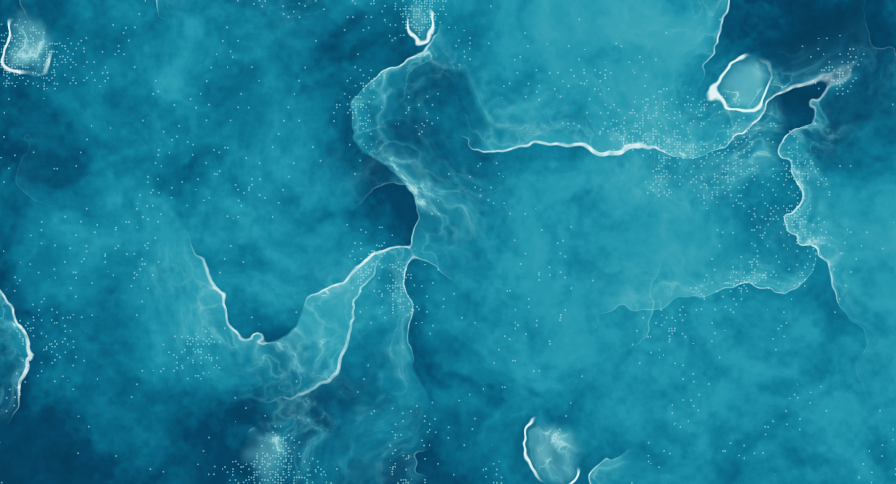
Reproduce this texture procedurally as a Shadertoy shader.

```glsl
const vec3 DEEP  = vec3(0.02, 0.28, 0.41);
const vec3 DARK  = vec3(0.03, 0.39, 0.51);
const vec3 MID   = vec3(0.06, 0.49, 0.60);
const vec3 LIGHT = vec3(0.13, 0.59, 0.68);
const vec3 VEIL  = vec3(0.45, 0.76, 0.80);
const vec3 FOAM  = vec3(0.92, 0.97, 0.97);

const float TONE_SCALE = 2.3;      // cells per canvas height
const float TONE_CONTRAST = 8.2;
const float VEIN_SCALE = 2.0;
const float VEIN_WIDTH = 0.0055;
const float VEIL_REACH = 0.065;
const float WARP_AMOUNT = 0.22;
const float GRAIN_CELL = 0.0055;
const float PATCH_RADIUS = 0.055;
const int VEIN_LAYERS = 3;
const int PATCHES = 5;

float hash(vec2 p) {
    return fract(sin(dot(p, vec2(127.1, 311.7))) * 43758.55);
}

float noise(vec2 p) {
    vec2 i = floor(p), f = fract(p);
    f = f * f * f * (f * (f * 6.0 - 15.0) + 10.0);
    return mix(mix(hash(i), hash(i + vec2(1, 0)), f.x),
               mix(hash(i + vec2(0, 1)), hash(i + vec2(1, 1)), f.x), f.y);
}

float fbm(vec2 p) {
    float sum = 0.0, amp = 0.516;
    for (int i = 0; i < 5; i++) {
        sum += amp * noise(p);
        p = mat2(1.6, 1.2, -1.2, 1.6) * p + 7.3;
        amp *= 0.5;
    }
    return sum;
}

vec2 warp(vec2 p) {
    vec2 offset = vec2(fbm(p * 4.0 + 3.1), fbm(p * 4.0 + 41.7)) - 0.5;
    return p + WARP_AMOUNT * offset;
}

float veinField(vec2 q, float seed) {
    vec2 s = q * VEIN_SCALE + seed;
    return noise(s) + 0.3 * noise(s * 2.3 + 11.0) - 0.65;
}

// Ridged noise: thin bright threads on a dark ground
float lace(vec2 p) {
    float r = clamp(1.0 - 7.0 * abs(fbm(p) - 0.5), 0.0, 1.0);
    return r * r;
}

vec3 water(float t) {
    vec3 c = mix(DEEP * 0.85, DEEP, clamp(t + 1.0, 0.0, 1.0));
    c = mix(c, DARK, clamp(t, 0.0, 1.0));
    c = mix(c, MID, clamp(t - 1.0, 0.0, 1.0));
    c = mix(c, LIGHT, clamp(t - 2.0, 0.0, 1.0));
    return mix(c, VEIL, 0.25 * clamp(t - 3.0, 0.0, 1.0));
}

// Scattered round grains, about one per cell
float grains(vec2 p, float density, float px) {
    vec2 g = p / GRAIN_CELL, id = floor(g);
    vec2 centre = 0.3 + 0.4 * vec2(hash(id + 5.0), hash(id + 17.0));
    float d = length(fract(g) - centre) * GRAIN_CELL;
    float dot_ = 1.0 - smoothstep(0.0006, 0.0012 + px, d);
    return dot_ * step(hash(id), density);
}

void mainImage(out vec4 fragColor, in vec2 fragCoord) {
    float px = 1.0 / iResolution.y;
    vec2 p = fragCoord * px;
    vec2 uv = fragCoord / iResolution.xy;
    float aspect = iResolution.x * px;

    const float EPS = 0.003;
    vec2 q = warp(p);
    vec2 qx = warp(p + vec2(EPS, 0.0));
    vec2 qy = warp(p + vec2(0.0, EPS));

    // Water depth, brighter to the upper right
    float tone = 1.85 + TONE_CONTRAST * (fbm(q * TONE_SCALE + 23.0) - 0.5);
    tone += 0.7 * (uv.x - 0.5) + 0.5 * (uv.y - 0.5);
    tone += 1.6 * (fbm(q * 22.0) - 0.5) + 0.9 * (fbm(p * 70.0) - 0.5);

    float threads = lace(q * 9.0 + 2.0);
    float fineThreads = lace(q * 22.0 + 60.0);
    float crumbs = noise(p * 95.0);
    float veil = 0.0, line = 0.0, spray = 0.0;

    // Veins: contour lines with a veil trailing off on one side
    for (int i = 0; i < VEIN_LAYERS; i++) {
        float seed = 13.7 * float(i) + 4.0;
        float f = veinField(q, seed);
        vec2 grad = vec2(veinField(qx, seed), veinField(qy, seed)) - f;
        float d = f / max(length(grad) / EPS, 0.5);
        float shown = smoothstep(0.48, 0.72, noise(p * 2.7 + seed * 3.0));
        float pressure = noise(p * 7.0 + seed);
        float width = VEIN_WIDTH * shown * pressure * pressure;
        float stroke = 1.0 - smoothstep(max(width - px, 0.0), width + px, abs(d));
        stroke *= shown * smoothstep(0.15, 0.55, pressure) * mix(0.55, 1.0, crumbs);
        line = max(line, stroke);

        float side = smoothstep(-0.004, 0.004, d);
        float fall = exp(-abs(d) / VEIL_REACH);
        float trail = side * fall * shown;
        veil = max(veil, trail * (0.12 + 0.6 * threads + 0.5 * fineThreads));
        spray = max(spray, fall * shown * (0.4 + 0.6 * side));
        tone += 0.8 * shown * fall * (2.0 * side - 1.0);
    }

    // Foam patches alternating along the top and bottom edges
    for (int i = 0; i < PATCHES; i++) {
        float k = float(i);
        vec2 jitter = vec2(hash(vec2(k, 3.0)), hash(vec2(k, 8.0))) - 0.5;
        vec2 c = vec2((0.06 + 0.2 * k) * aspect, mix(0.89, 0.02, mod(k, 2.0)));
        vec2 rel = q - c - jitter * vec2(0.16, 0.08);
        float d = length(rel) - PATCH_RADIUS * (0.7 + 0.6 * hash(vec2(k, 21.0)));
        float body = 1.0 - smoothstep(-0.03, 0.008, d);
        float rim = 1.0 - smoothstep(0.001, 0.004 + px, abs(d));
        veil = max(veil, body * (0.35 + 0.5 * noise(q * 26.0) + 0.3 * fineThreads));
        line = max(line, rim * smoothstep(0.4, 0.7, noise(p * 14.0 + k)));
        spray = max(spray, exp(-max(d, 0.0) / 0.04));
    }

    // Spray gathers in clusters around veins and patches
    float cluster = smoothstep(0.47, 0.7, fbm(p * 8.0 + 90.0));
    float specks = grains(p, 0.03 * cluster + 0.5 * spray * cluster, px);

    vec3 col = water(tone);
    col = mix(col, VEIL, clamp(veil, 0.0, 0.95));
    col = mix(col, FOAM, 0.45 * smoothstep(0.65, 1.1, veil));
    col = mix(col, mix(VEIL, FOAM, 0.4), 0.6 * specks);
    col = mix(col, FOAM, 0.95 * line);
    fragColor = vec4(col, 1.0);
}
```
